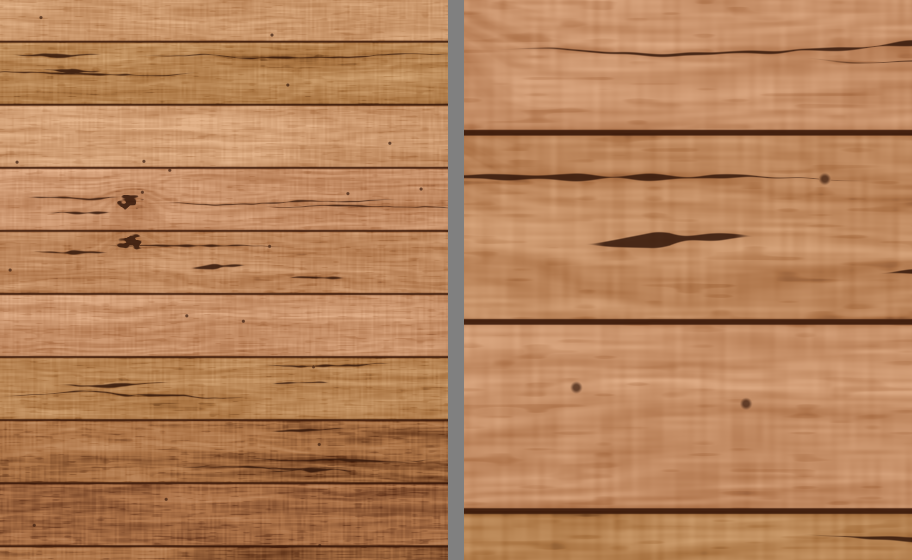
Left: the whole. Right: its middle third, enlarged.
A WebGL 1 fragment shader for this texture:

```glsl
precision highp float;
// Horizontal hardwood planks with flowing grain, saw marks, cracks and knots.
uniform vec2 u_resolution;

float hash(vec2 p) {
  vec3 q = fract(vec3(p.xyx) * 0.1031);
  q += dot(q, q.yzx + 33.33);
  return fract((q.x + q.y) * q.z);
}

float noise(vec2 p) {
  vec2 i = floor(p), f = fract(p);
  f = f * f * (3.0 - 2.0 * f);
  return mix(mix(hash(i), hash(i + vec2(1.0, 0.0)), f.x),
             mix(hash(i + vec2(0.0, 1.0)), hash(i + vec2(1.0, 1.0)), f.x), f.y);
}

float fbm(vec2 p) {
  float sum = 0.0, amp = 0.5;
  for (int i = 0; i < 4; i++) {
    sum += amp * noise(p);
    p = p * 2.03 + 17.7;
    amp *= 0.5;
  }
  return sum;
}

// Maps a tone from 0 to 1 onto the brown ramp.
vec3 woodColor(float tone) {
  vec3 dark = vec3(0.30, 0.14, 0.05);
  vec3 middle = vec3(0.67, 0.45, 0.27);
  vec3 light = vec3(0.85, 0.66, 0.49);
  return tone < 0.5 ? mix(dark, middle, max(tone, 0.0) * 2.0)
                    : mix(middle, light, min(tone, 1.1) * 2.0 - 1.0);
}

// x: dark split, y: brown stain around it.
vec2 cracks(vec2 q, float row, float pixel) {
  vec2 result = vec2(0.0);
  for (int i = 0; i < 4; i++) {
    vec2 id = vec2(row * 5.0 + 3.0, float(i) * 9.0 + 2.0);
    vec2 center = vec2(0.1 + 0.6 * hash(id), 0.1126 * (0.15 + 0.7 * hash(id + 31.0)));
    float len = 0.05 + 0.28 * pow(hash(id + 57.0), 2.0);
    vec2 e = q - center;
    e.y += 0.022 * (fbm(vec2(q.x * 7.0, id.x + id.y)) - 0.47);
    float taper = max(0.0, 1.0 - abs(e.x) / len);
    float width = 0.006 * taper * noise(vec2(q.x * 45.0, id.y + row)) * (0.25 + 0.04 / len);
    float split = 1.0 - smoothstep(width - pixel, width + pixel, abs(e.y));
    result.x = max(result.x, split * smoothstep(0.0, 0.25, taper));
    result.y = max(result.y, taper * exp(-abs(e.y) / 0.006));
  }
  return result;
}

void main() {
  vec2 p = gl_FragCoord.xy / u_resolution.y;
  float pixel = 1.0 / u_resolution.y;

  // Plank rows, counted from the top
  float rowPos = (1.0 - p.y) / 0.1126 + 0.338;
  float row = floor(rowPos);
  float v = fract(rowPos);
  vec2 q = vec2(p.x, v * 0.1126);
  vec2 g = q + vec2(row * 3.17, row * 1.37);
  float flawed = step(mod(row, 3.0), 1.5) * step(0.5, row) * step(row, 8.5);

  // Knot and the swelling it gives the grain
  vec2 k = q - vec2(0.234, 0.1126 * (0.55 - 0.37 * (row - 3.0)));
  float hasKnot = step(abs(row - 3.5), 0.6);
  float r = length(k * vec2(0.65, 1.0));
  float swell = hasKnot * exp(-r * r * 900.0);

  // Plank tone, lighter in the upper half
  float tone = 0.77 - 0.36 * smoothstep(4.5, 8.0, row);
  tone += 0.13 * cos(2.2 * (row - 2.4)) * (1.0 - row / 9.0);
  tone += 0.06 * (0.4 - p.x);

  // Grain: rings, streaks, fibres, pores and saw marks
  float flow = fbm(g * vec2(2.5, 14.0));
  float rings = q.y * 45.0 + flow * 9.0 + swell * 2.5;
  tone += 0.045 * sin(6.2832 * rings);
  tone += 0.45 * (fbm(vec2(g.x * 3.0, g.y * 75.0 + flow * 4.0 + swell * 3.0)) - 0.47);
  tone += 0.35 * (fbm(g * vec2(4.0, 16.0) + 40.0) - 0.47);
  tone += 0.16 * (noise(g * vec2(28.0, 400.0)) - 0.5);
  tone -= 0.14 * smoothstep(0.7, 0.95, noise(g * vec2(50.0, 310.0) + 9.0));
  tone += 0.12 * (noise(g * vec2(270.0, 35.0)) - 0.5);
  tone -= 0.25 * swell;

  // Cracks, knot core and sparse pin holes
  vec2 crack = flawed * cracks(q, row, pixel);
  tone -= 0.24 * crack.y;
  float core = 0.004 + 0.016 * noise(k * vec2(90.0, 170.0) + row * 8.0);
  float knot = hasKnot * (1.0 - smoothstep(core - 0.004, core, r));
  vec2 cell = floor(p * 22.0);
  vec2 spot = fract(p * 22.0) - 0.3 - 0.4 * vec2(hash(cell + 5.0), hash(cell + 8.0));
  float hole = step(0.95, hash(cell + 70.0)) * (1.0 - smoothstep(0.03, 0.09, length(spot)));

  // Bevelled edges beside each seam
  float edge = min(v, 1.0 - v) * 0.1126;
  tone -= 0.25 * exp(-edge / 0.0025);
  tone += 0.12 * exp(-pow((q.y - 0.005) / 0.002, 2.0));

  vec3 color = woodColor(tone);
  color += vec3(0.012, -0.004, 0.022) * (hash(vec2(row, 4.0)) * 2.0 - 1.0);
  vec3 charred = vec3(0.20, 0.09, 0.04);
  color = mix(color, charred, 0.85 * max(crack.x, max(knot, 0.8 * hole)));
  float seam = 1.0 - smoothstep(0.0017 - pixel, 0.0017 + pixel, edge);
  color = mix(color, vec3(0.23, 0.10, 0.04), 0.92 * seam);
  gl_FragColor = vec4(color, 1.0);
}
```
